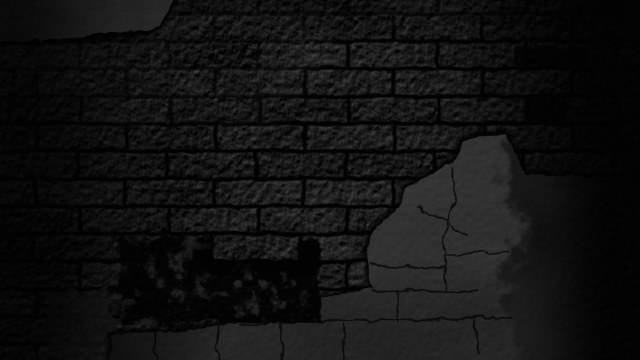
This texture is drawn by a Shadertoy shader. Its source:

```glsl
float hash(vec2 p) {
    vec3 q = fract(vec3(p.xyx) * 0.1031);
    q += dot(q, q.yzx + 33.33);
    return fract((q.x + q.y) * q.z);
}

float noise(vec2 p) {
    vec2 i = floor(p), f = fract(p);
    f = f * f * (3.0 - 2.0 * f);
    return mix(mix(hash(i), hash(i + vec2(1, 0)), f.x),
               mix(hash(i + vec2(0, 1)), hash(i + vec2(1, 1)), f.x), f.y);
}

float fbm(vec2 p) {
    float sum = 0.0, amp = 0.5;
    for (int i = 0; i < 5; i++) {
        sum += amp * noise(p);
        p = mat2(1.6, 1.2, -1.2, 1.6) * p + 7.3;
        amp *= 0.5;
    }
    return sum;
}

float segment(vec2 p, vec2 a, vec2 b) {
    vec2 d = b - a;
    return length(p - a - d * clamp(dot(p - a, d) / dot(d, d), 0.0, 1.0));
}

float box(vec2 p, vec2 lo, vec2 hi) {
    vec2 d = abs(p - 0.5 * (lo + hi)) - 0.5 * (hi - lo);
    return length(max(d, 0.0)) + min(max(d.x, d.y), 0.0);
}

// Signed distance to the remaining plaster sheet, negative inside
float plasterSheet(vec2 p) {
    const vec2 rim[21] = vec2[21](
        vec2(1.019, 0.31), vec2(1.046, 0.37), vec2(1.106, 0.426), vec2(1.123, 0.472),
        vec2(1.185, 0.509), vec2(1.262, 0.549), vec2(1.287, 0.606), vec2(1.329, 0.623),
        vec2(1.403, 0.623), vec2(1.435, 0.572), vec2(1.463, 0.518), vec2(1.85, 0.5),
        vec2(1.85, -0.05), vec2(0.3, -0.05), vec2(0.312, 0.07), vec2(0.417, 0.074),
        vec2(0.579, 0.086), vec2(0.671, 0.107), vec2(0.887, 0.102), vec2(0.891, 0.171),
        vec2(1.032, 0.199));
    float d = 9.0, side = 1.0;
    for (int i = 0; i < 21; i++) {
        vec2 a = rim[i], b = rim[(i + 1) % 21];
        d = min(d, segment(p, a, b));
        if ((a.y > p.y) != (b.y > p.y) && p.x < a.x + (b.x - a.x) * (p.y - a.y) / (b.y - a.y))
            side = -side;
    }
    return side * d;
}

float cracks(vec2 p) {
    const vec4 lines[12] = vec4[12](
        vec4(1.257, 0.537, 1.266, 0.456), vec4(1.266, 0.456, 1.243, 0.394),
        vec4(1.243, 0.394, 1.234, 0.34), vec4(1.234, 0.34, 1.236, 0.19),
        vec4(1.157, 0.421, 1.243, 0.387), vec4(1.243, 0.387, 1.292, 0.345),
        vec4(1.032, 0.264, 1.234, 0.255), vec4(1.238, 0.292, 1.412, 0.299),
        vec4(1.032, 0.194, 1.33, 0.19), vec4(0.67, 0.102, 1.42, 0.118),
        vec4(1.1, 0.19, 1.1, 0.105), vec4(1.32, 0.113, 1.327, 0.016));
    float d = 9.0;
    for (int i = 0; i < 12; i++) d = min(d, segment(p, lines[i].xy, lines[i].zw));
    // Short upright cracks along the foot of the wall
    float upright = abs(fract((p.x - 0.607) / 0.175 + 0.5) - 0.5) * 0.175;
    return min(d, max(upright, max(p.y - 0.1, p.x - 1.0)));
}

void mainImage(out vec4 fragColor, in vec2 fragCoord) {
    vec2 p = fragCoord / iResolution.y;
    float px = 1.0 / iResolution.y;
    vec2 warp = vec2(fbm(p * 30.0), fbm(p * 30.0 + 40.0)) - 0.48;
    float grain = fbm(p * 75.0);
    float relief = grain - fbm(p * 75.0 + vec2(-0.25, 0.5));
    float blotch = fbm(p * 6.0 + 3.0);

    // Brick courses in running bond
    vec2 w = p + warp * 0.014;
    float y = (0.962 - w.y) / 0.0764, row = floor(y);
    float x = w.x / 0.248 - 0.392 - 0.5 * mod(row, 2.0) + 0.06 * (hash(vec2(row, 5.0)) - 0.5);
    vec2 f = vec2(fract(x), fract(y));
    vec2 inset = min(f, 1.0 - f) * vec2(0.248, 0.0764);
    float face = smoothstep(0.002, 0.009, min(inset.x, inset.y));
    float clearJoints = 1.0 - smoothstep(0.6, 0.78, p.y - 0.25 * smoothstep(0.7, 1.0, p.x));
    float tone = 0.8 + 0.35 * hash(vec2(floor(x), row));
    float brick = 0.1 * tone * (0.55 + 0.9 * blotch) + 0.24 * relief + 0.09 * (grain - 0.5);
    brick += 0.025 * (1.0 - smoothstep(0.08, 0.25, f.y)) * face;
    brick *= mix(1.0, face, mix(0.5, 0.93, clearJoints));

    // Missing bricks on the right
    float gaps = min(box(w, vec2(1.455, 0.662), vec2(1.575, 0.73)),
                     box(w, vec2(1.43, 0.808), vec2(1.63, 0.868)));
    brick *= mix(0.3, 1.0, smoothstep(-0.006, 0.008, gaps));

    // Broken hollow filled with rubble, one brick still protruding
    float hollow = box(p + warp * 0.06, vec2(0.335, 0.1), vec2(0.89, 0.34));
    hollow = max(hollow, -box(w, vec2(0.585, 0.275), vec2(0.828, 0.352)));
    float rubble = 0.012 + 0.12 * smoothstep(0.5, 0.75, fbm(p * 38.0 + 9.0)) + 0.08 * max(relief, 0.0);
    rubble *= 1.0 - 0.8 * smoothstep(0.22, 0.26, p.y) * smoothstep(0.5, 0.6, p.x);
    float wall = mix(rubble, brick, smoothstep(-0.004, 0.006, hollow));

    // Light falls off towards both sides
    float light = mix(0.22, 1.0, smoothstep(0.02, 0.65, p.x)) * (1.0 - 0.88 * smoothstep(1.1, 1.72, p.x));
    light *= 1.0 - 0.25 * smoothstep(0.85, 1.0, p.y);
    float shade = wall * light;

    // Dim remnants at the lower left
    float remnant = box(p + warp * 0.07, vec2(0.13, -0.1), vec2(0.31, 0.19));
    float remnantTone = 0.065 * smoothstep(0.0, 0.32, p.x) * (0.6 + 0.8 * blotch) + 0.03 * relief;
    shade = mix(shade, remnantTone, 0.8 * (1.0 - smoothstep(-0.004, 0.004, remnant)));

    // Plaster sheet with a damp stain, cracks and a shadowed rim
    float sheet = plasterSheet(p + warp * 0.022);
    float stain = smoothstep(-0.025, 0.035, p.x - 1.39 - 0.05 * smoothstep(0.3, 0.0, p.y) + (blotch - 0.5) * 0.2 + warp.x * 0.12);
    float plaster = mix(0.145, 0.195, smoothstep(0.13, 0.3, p.y)) + 0.05 * (blotch - 0.5) + 0.05 * relief;
    plaster *= mix(0.35, 1.0, smoothstep(0.25, 0.65, p.x));
    float damp = 0.085 * (1.0 - smoothstep(1.42, 1.7, p.x)) * (0.5 + blotch) + 0.012 + 0.03 * relief;
    plaster = mix(plaster, damp, stain);
    float crack = cracks(p + warp * 0.025);
    plaster *= mix(0.3, 1.0, smoothstep(0.0005, 0.002 + px, crack));
    shade *= mix(0.15, 1.0, smoothstep(0.0, 0.022, sheet));
    shade = mix(shade, plaster, 1.0 - smoothstep(-px, px, sheet));

    // Upper left plaster flap and its cast shadow
    float lip = 0.885 + 0.03 * smoothstep(0.1, 0.4, p.x) + 0.14 * smoothstep(0.42, 0.53, p.x);
    float flap = p.y - lip + warp.y * 0.03;
    shade *= mix(0.15, 1.0, smoothstep(0.005, 0.025, -flap));
    float flapTone = mix(0.035, 0.15, smoothstep(0.02, 0.4, p.x)) * (0.75 + 0.5 * blotch) + 0.03 * relief;
    shade = mix(shade, flapTone, smoothstep(-px, px, flap));

    fragColor = vec4(vec3(clamp(shade, 0.008, 0.26)), 1.0);
}
```
